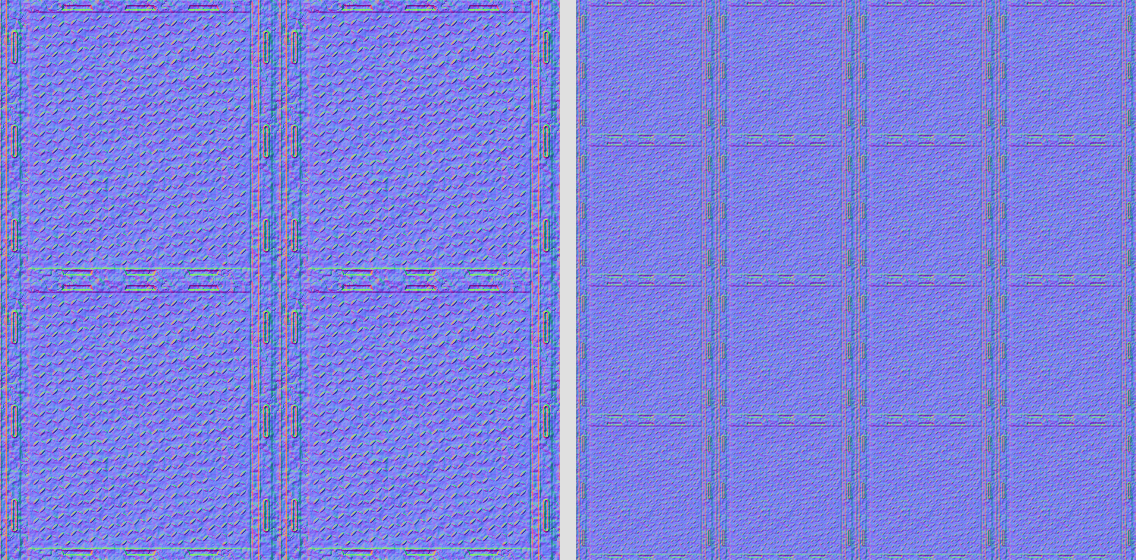
Left: one tile. Right: repeated 2 by 2.
Reproduce this texture map procedurally as a Shadertoy shader.

```glsl
// Tangent-space normal map of embossed tread-plate panels in a worn metal frame.
// A height field (notches, slots, treads, wrapped noise) is differentiated and
// encoded as colour; the long straight seams are added straight to the slope.

#define REPEATS 2.0          // whole tiles across and down
#define UNIT 384.0           // design units per tile
#define STEP 0.75            // half width of the slope sample
#define PANEL_STEP 1.1       // slope of the panel's upper and lower edge
#define TAB_DEPTH 3.2
#define SLOT_HEIGHT 3.2
#define TREAD_HEIGHT 1.9
#define TREAD_CELL vec2(8.6, 13.2)
#define ROW_RISE 0.18        // climb of the tread rows
#define ROUGHNESS 1.05
#define CRACK_DEPTH 0.7
#define FLANK_SHADE 0.34     // loss of blue on steep flanks

const vec2 PANEL_CENTER = vec2(191.5, 191.7);
const vec2 PANEL_HALF = vec2(152.5, 175.7);

float hash(vec2 p) {
    vec3 q = fract(vec3(p.xyx) * 0.1031);
    q += dot(q, q.yzx + 33.33);
    return fract((q.x + q.y) * q.z);
}

// Value noise with n cells per tile, wrapping at the tile border.
float noise(vec2 p, float n) {
    vec2 s = p / UNIT * n;
    vec2 i = floor(s), f = s - i;
    f = f * f * (3.0 - 2.0 * f);
    vec2 a = mod(i, n), b = mod(i + 1.0, n);
    return mix(mix(hash(a + n), hash(vec2(b.x, a.y) + n), f.x),
               mix(hash(vec2(a.x, b.y) + n), hash(b + n), f.x), f.y) - 0.5;
}

float inside(float d, float soft) {
    return 1.0 - smoothstep(-soft, soft, d);
}

// Raised lozenge, leaning by the given angle.
float lozenge(vec2 p, float angle, vec2 radius) {
    float c = cos(angle), s = sin(angle);
    vec2 q = vec2(c * p.x + s * p.y, c * p.y - s * p.x) / radius;
    return max(0.0, 1.0 - dot(q, q));
}

// Staggered lozenges in two alternating directions, on slightly rising rows.
float treads(vec2 p) {
    vec2 q = p - PANEL_CENTER;
    q.y -= ROW_RISE * q.x;
    vec2 id = floor(q / TREAD_CELL);
    vec2 f = q - (id + 0.5) * TREAD_CELL;
    f.y += ROW_RISE * f.x;
    float worn = 0.75 + 0.5 * hash(id + 91.0);
    float rising = lozenge(f, 0.78, vec2(5.6, 1.8));
    float falling = 0.5 * lozenge(f, -0.45, vec2(4.2, 1.6));
    return worn * (mod(id.x + id.y, 2.0) < 0.5 ? rising : falling);
}

// Narrowing notches above and below the panel.
float tabs(vec2 p) {
    float k = clamp(floor((p.x - 62.7) / 86.5), 0.0, 2.0);
    float x = abs(p.x - 106.0 - 86.5 * k);
    float outward = abs(p.y - PANEL_CENTER.y) - PANEL_HALF.y;
    float side = x - 22.0 + 0.4 * outward;
    return inside(max(side, abs(outward - 6.0) - 2.8), 1.1);
}

// Rounded rims, three on each upright.
float slots(vec2 p) {
    float k = clamp(floor((p.y + 3.5) / 129.0), 0.0, 2.0);
    float x = p.x < 192.0 ? p.x - 20.0 : p.x - 365.3;
    float y = p.y - 61.0 - 129.0 * k;
    float d = length(vec2(x, max(abs(y) - 18.5, 0.0))) - 2.8;
    return exp(-d * d / 1.4);
}

float height(vec2 p) {
    vec2 edge = abs(p - PANEL_CENTER) - PANEL_HALF;
    float outside = max(edge.x, edge.y);
    float panel = inside(outside, 1.5);
    float plate = inside(outside + 5.0, 2.0);

    // Pitted surface, calmer on the plate, over broad shallow dents.
    float rough = 2.0 * noise(p, 48.0) + 1.6 * noise(p, 96.0) + 0.8 * noise(p, 192.0);
    float h = rough * ROUGHNESS * mix(1.0, 0.62, panel);
    h += 2.5 * noise(p, 6.0) + 1.2 * noise(p, 18.0);

    // Cracks and flaked paint in patches of the frame.
    float vein = noise(p, 40.0) + 0.5 * noise(p, 96.0);
    float patchy = smoothstep(0.0, 0.2, noise(p, 9.0));
    h -= CRACK_DEPTH * patchy * (1.0 - 0.8 * panel) * exp(-vein * vein * 200.0);

    h -= TAB_DEPTH * tabs(p);
    return h + SLOT_HEIGHT * slots(p) + TREAD_HEIGHT * plate * treads(p);
}

// Bell-shaped line at c, measured around the wrapped tile.
float line(float x, float c, float w) {
    float d = (mod(x - c + 0.5 * UNIT, UNIT) - 0.5 * UNIT) / w;
    return exp(-d * d);
}

// Sideways slope of the upright seams: positive rises to the right.
float seams(float x) {
    float rise = 2.4 * line(x, 8.7, 0.9) + 2.2 * line(x, 354.7, 0.9)
               + 1.1 * line(x, 346.0, 1.0) + 1.2 * line(x, 0.0, 0.8)
               + 0.35 * line(x, 39.5, 1.8);
    float fall = 0.7 * line(x, 11.0, 1.0) + 0.7 * line(x, 357.0, 1.0)
               + 0.8 * line(x, 343.3, 1.0) + 0.8 * line(x, 2.3, 1.0)
               + 0.7 * line(x, 28.0, 1.5) + 0.7 * line(x, 373.0, 1.5)
               + 0.4 * line(x, 377.0, 1.2);
    return rise - fall;
}

void mainImage(out vec4 fragColor, in vec2 fragCoord) {
    vec2 p = fract(fragCoord / iResolution.xy * REPEATS) * UNIT;
    vec2 e = vec2(STEP, 0.0);
    vec2 slope = vec2(height(p + e.xy) - height(p - e.xy),
                      height(p + e.yx) - height(p - e.yx)) / (2.0 * STEP);
    slope.x += seams(p.x);

    // Panel edges, and a thin joint between stacked panels.
    float span = inside(abs(p.x - PANEL_CENTER.x) - PANEL_HALF.x, 1.0);
    slope.y += PANEL_STEP * span * (line(p.y, 367.4, 1.0) - line(p.y, 16.0, 1.0));
    slope.y -= mix(0.15, 0.5, span) * line(p.y, 0.0, 0.8);

    // Red grows to the left-facing side, green to the upward one.
    vec3 normal = normalize(vec3(slope.x, -slope.y, 1.0));
    vec3 color = 0.5 + 0.5 * normal - vec3(0.01, 0.0, 0.03);
    float steep = smoothstep(0.2, 0.8, length(normal.xy));
    color.b -= FLANK_SHADE * steep * mix(0.5, 1.0, smoothstep(-0.5, 0.1, normal.y));
    fragColor = vec4(color, 1.0);
}
```
